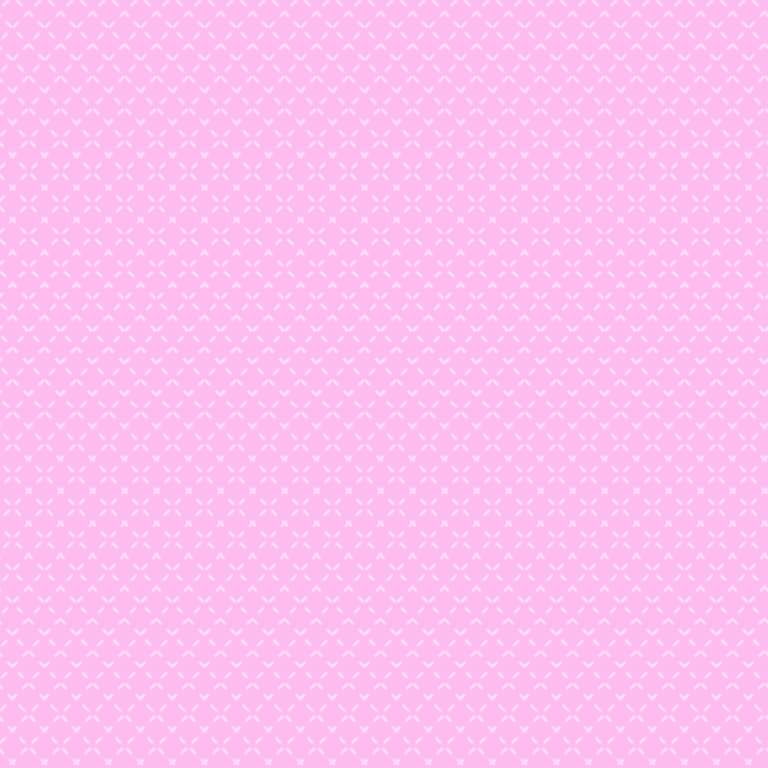
Write a WebGL 2 fragment shader that draws this pattern.

```glsl
#version 300 es
precision highp float;
// Pink ground with a trellis of soft dashed diagonals whose dashes drift against the crossings.

uniform vec2 u_resolution;
out vec4 fragColor;

const float COLUMNS = 24.0;                  // diamonds across the canvas
const float DIAMOND_HEIGHT = 0.9978;         // relative to the diamond width
const vec2 CROSSING = vec2(0.39, 18.132);    // one trellis crossing, in diamonds
const float DASH_PITCH = 0.33875;            // vertical step between dash rows
const float DASH_START = 0.1875;             // height of the first dash row
const float DASH_LENGTH = 0.24;
const float LINE_WIDTH = 0.05;
const float SOFTNESS = 0.09;                 // width of the blurred edge
const float SQRT2 = 1.41421356;

const vec3 PINK = vec3(0.996, 0.732, 0.938);
const vec3 PALE_STITCH = vec3(1.0, 0.98, 1.0);

// Share of a window of the given blur width covered by a band centred on zero.
float bandCoverage(float dist, float width, float blur) {
    float lower = clamp((dist + 0.5 * width) / blur + 0.5, 0.0, 1.0);
    float upper = clamp((dist - 0.5 * width) / blur + 0.5, 0.0, 1.0);
    return lower - upper;
}

// Signed offset from the nearest multiple of a period.
float nearestOffset(float value, float period) {
    return value - period * round(value / period);
}

// One family of parallel diagonals; slope is +1.0 or -1.0.
float dashedDiagonals(vec2 p, float slope, float blur) {
    vec2 q = (p - CROSSING) / vec2(1.0, DIAMOND_HEIGHT);
    float offset = nearestOffset(q.x - slope * q.y, 1.0);

    // Height of the closest point on the line sets the dash phase.
    float lineHeight = p.y + 0.5 * slope * offset;
    float along = SQRT2 * nearestOffset(lineHeight - DASH_START, DASH_PITCH);

    return bandCoverage(offset / SQRT2, LINE_WIDTH, blur)
         * bandCoverage(along, DASH_LENGTH, blur);
}

void main() {
    float side = min(u_resolution.x, u_resolution.y);
    vec2 p = gl_FragCoord.xy / side * COLUMNS;
    float blur = max(SOFTNESS, COLUMNS / side);

    float rising = dashedDiagonals(p, 1.0, blur);
    float falling = dashedDiagonals(p, -1.0, blur);
    float stitch = max(rising, falling);

    fragColor = vec4(mix(PINK, PALE_STITCH, stitch), 1.0);
}
```
